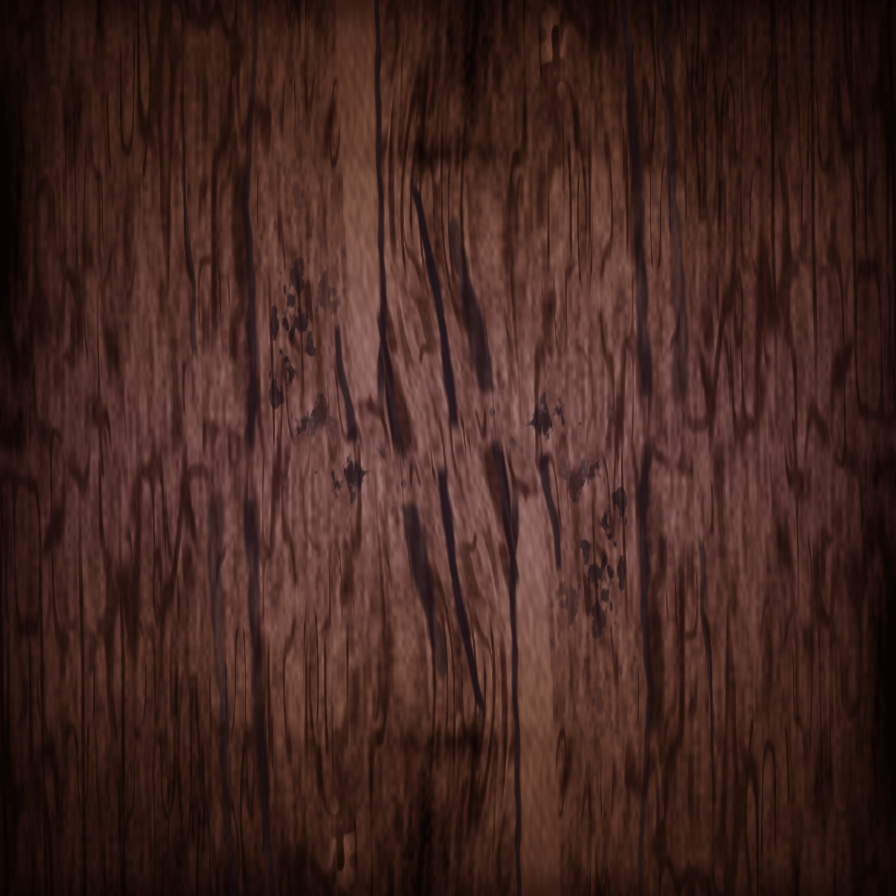
Reproduce this texture procedurally as a Shadertoy shader.

```glsl
float hash(vec2 p) {
    p = fract(p * vec2(0.1031, 0.1137));
    p += dot(p, p.yx + 33.33);
    return fract((p.x + p.y) * p.x * 17.0);
}

float noise(vec2 p) {
    vec2 i = floor(p), f = fract(p);
    f = f * f * (3.0 - 2.0 * f);
    return mix(mix(hash(i), hash(i + vec2(1, 0)), f.x),
               mix(hash(i + vec2(0, 1)), hash(i + vec2(1, 1)), f.x), f.y);
}

float fbm(vec2 p) {
    float sum = 0.0, amp = 0.5;
    for (int i = 0; i < 4; i++) {
        sum += amp * noise(p);
        p = p * 2.03 + 17.3;
        amp *= 0.5;
    }
    return sum / 0.9375;
}

// Soft elliptical patch
float patchAt(vec2 p, vec2 center, vec2 size) {
    vec2 d = (p - center) / size;
    return exp(-dot(d, d));
}

// Tapered, wobbling split running from the upper point to the lower one
float split(vec2 p, vec2 top, vec2 low, float bend, float width) {
    float t = (p.y - top.y) / (low.y - top.y);
    float x = mix(top.x, low.x, t) + bend * 4.0 * t * (1.0 - t);
    x += 0.006 * (noise(vec2(top.x * 91.0, p.y * 22.0)) - 0.5);
    float w = width * (0.45 + 0.55 * t) * (0.65 + 0.7 * noise(vec2(top.x * 57.0, p.y * 45.0)));
    float ends = smoothstep(-0.02, 0.08, t) * (1.0 - smoothstep(0.94, 1.02, t));
    return ends * (1.0 - smoothstep(w * 0.5, w + 0.0015, abs(p.x - x)));
}

// One half of the board: x = brightness, y = depth of dark splits
vec2 wood(vec2 p) {
    float slant = patchAt(p, vec2(0.48, 0.6), vec2(0.1, 0.25));
    vec2 g = p;
    g.x += 0.17 * slant * (p.y - 0.6) + 0.012 * (noise(p * vec2(7.0, 4.0)) - 0.5);

    // Light inlaid strip with a rounded lower end
    float left = mix(0.392, 0.375, smoothstep(0.55, 1.0, p.y));
    float right = mix(0.424, 0.417, smoothstep(0.6, 1.0, p.y));
    float taper = 0.012 * (1.0 - smoothstep(0.55, 0.62, p.y));
    float strip = smoothstep(left - 0.002, left + 0.002, p.x - taper * 0.4)
        * (1.0 - smoothstep(right - 0.002, right + 0.002, p.x + taper))
        * smoothstep(0.545, 0.56, p.y);

    // Broad tone, fibres and fine pores
    float tone = 0.66 + 0.36 * fbm(g * vec2(19.0, 2.5));
    tone += 0.34 * (fbm(g * vec2(90.0, 7.0)) - 0.5);
    tone += 0.34 * (noise(g * vec2(230.0, 24.0)) - 0.5);
    tone += 0.22 * (noise(g * vec2(310.0, 110.0)) - 0.5);
    float figure = sin((p.x * 3.0 + p.y + 0.03 * fbm(p * 18.0)) * 190.0);
    tone = mix(tone, 1.08 + 0.04 * figure + 0.2 * (noise(p * vec2(250.0, 70.0)) - 0.5), strip * 0.75);

    // Short cracks along the grain
    float cracks = 0.0;
    for (int i = 0; i < 3; i++) {
        float k = float(i);
        vec2 c = g * vec2(48.0 + 23.0 * k, 4.0 + 3.0 * k) + 31.7 * k;
        float ridge = abs(noise(c) - 0.5);
        float gate = smoothstep(0.42, 0.68, noise(g * vec2(34.0, 9.0 + 5.0 * k) + 9.1 * k));
        cracks = max(cracks, (1.0 - smoothstep(0.02, 0.11, ridge)) * gate * (0.8 - 0.12 * k));
    }
    cracks *= 1.0 - 0.9 * strip;

    // Straight ruled grooves on the right
    float groove = abs(fract((g.x + 0.004 * noise(vec2(3.0, p.y * 12.0))) * 22.5) - 0.5) / 22.5;
    cracks = max(cracks, (1.0 - smoothstep(0.0008, 0.003, groove)) * 0.75
        * smoothstep(0.8, 0.86, p.x) * smoothstep(0.52, 0.66, p.y));

    // Long splits and broad dark streaks
    float deep = split(p, vec2(0.456, 0.805), vec2(0.508, 0.517), 0.008, 0.0075);
    deep = max(deep, 0.85 * split(p, vec2(0.425, 0.655), vec2(0.452, 0.48), -0.003, 0.007));
    deep = max(deep, 0.85 * split(p, vec2(0.417, 1.08), vec2(0.427, 0.545), 0.002, 0.004));
    deep = max(deep, 0.8 * split(p, vec2(0.273, 0.79), vec2(0.279, 0.48), 0.004, 0.007));
    deep = max(deep, 0.65 * split(p, vec2(0.288, 1.08), vec2(0.273, 0.76), 0.002, 0.004));
    deep = max(deep, 0.8 * split(p, vec2(0.375, 0.64), vec2(0.396, 0.505), -0.003, 0.006));
    deep = max(deep, 0.6 * split(p, vec2(0.2, 0.83), vec2(0.218, 0.6), 0.004, 0.003));
    float streak = split(p, vec2(0.506, 0.76), vec2(0.547, 0.56), -0.002, 0.014);
    streak = max(streak, split(p, vec2(0.69, 1.08), vec2(0.724, 0.545), 0.002, 0.008));
    streak = max(streak, 0.8 * split(p, vec2(0.737, 1.08), vec2(0.762, 0.545), 0.0, 0.009));
    deep = max(deep, streak * (0.5 + 0.4 * noise(g * vec2(180.0, 30.0))));

    // Pitted, worm-eaten areas
    float worn = patchAt(p, vec2(0.325, 0.6), vec2(0.055, 0.17))
        + patchAt(p, vec2(0.61, 0.525), vec2(0.07, 0.05));
    float pits = smoothstep(0.59, 0.7, fbm(p * vec2(75.0, 36.0) + 4.0));
    deep = max(deep, 0.85 * pits * min(worn, 1.0) * (1.0 - strip));

    // Stains, shaded upper right and a pale scrape
    float mottled = 0.5 + fbm(p * vec2(24.0, 12.0));
    tone -= 0.34 * mottled * patchAt(p, vec2(0.485, 0.83), vec2(0.07, 0.018));
    tone -= 0.3 * mottled * patchAt(p, vec2(0.52, 0.95), vec2(0.025, 0.08));
    tone -= 0.4 * mottled * patchAt(p, vec2(0.083, 0.88), vec2(0.014, 0.05));
    tone -= 0.9 * patchAt(p, vec2(0.0, 0.78), vec2(0.03, 0.15));
    tone -= 0.6 * mottled * patchAt(p, vec2(0.0, 0.49), vec2(0.025, 0.05));
    tone -= 0.24 * smoothstep(0.8, 0.92, p.y + 0.06 * noise(p * 9.0)) * smoothstep(0.42, 0.5, p.x);
    tone += 0.7 * patchAt(p, vec2(0.62, 0.95), vec2(0.014, 0.05))
        * smoothstep(0.48, 0.68, noise(p * vec2(150.0, 50.0)));
    return vec2(tone * (1.0 - 0.62 * cracks), deep);
}

void mainImage(out vec4 fragColor, in vec2 fragCoord) {
    vec2 uv = fragCoord / iResolution.xy;

    // Two halves, turned by half a circle and joined along a ragged seam
    float ragged = 0.05 * (fbm(uv * vec2(45.0, 9.0)) - 0.5);
    float seam = smoothstep(-0.018, 0.018, uv.y - 0.5 + ragged);
    vec2 board = mix(wood(1.0 - uv), wood(uv), seam);

    // Central light falling off to dark borders
    vec2 d = uv - 0.5;
    float glow = exp(-2.5 * dot(d, d));
    vec2 border = smoothstep(vec2(-0.03), vec2(0.09, 0.05), 0.5 - abs(d));
    float v = clamp(0.56 * board.x * glow * mix(0.55, 1.0, border.x * border.y), 0.03, 0.75);

    // Brown ramp, rosier across the middle
    float rosy = exp(-14.0 * d.y * d.y);
    vec3 col = v * (vec3(1.0, 0.38, 0.28) + vec3(0.0, 0.6, 0.6) * v);
    col.b *= mix(0.86, 1.12, rosy);
    col = mix(col, vec3(0.10, 0.06, 0.085) * (0.35 + 0.75 * glow), board.y * 0.9);
    fragColor = vec4(col, 1.0);
}
```
